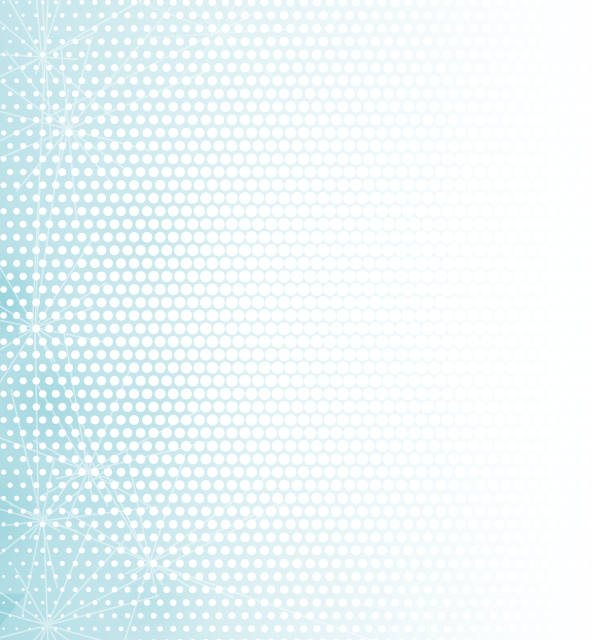
This background is drawn by a WebGL 1 fragment shader. Its source:

```glsl
precision highp float;
// Pale teal backdrop fading to white, with halftone dots and webs of fine lines.
uniform vec2 u_resolution;

float hash(vec2 p) {
    vec3 q = fract(vec3(p.xyx) * 0.1031);
    q += dot(q, q.yzx + 33.33);
    return fract((q.x + q.y) * q.z);
}

float glow(vec2 p, vec2 center, float radius) {
    vec2 d = (p - center) / radius;
    return exp(-dot(d, d));
}

// Coverage of a thin straight stroke from a to b.
float stroke(vec2 p, vec2 a, vec2 b) {
    vec2 ab = b - a;
    float t = clamp(dot(p - a, ab) / dot(ab, ab), 0.0, 1.0);
    float px = 1.0 / u_resolution.y;
    return 1.0 - smoothstep(0.0, 0.0008 + px, length(p - a - ab * t));
}

// Strokes crossing at a hub, with hashed directions and lengths.
float web(vec2 p, vec2 hub, float reach, float seed) {
    float light = 0.0;
    for (int i = 0; i < 7; i++) {
        float k = float(i);
        float angle = (k + hash(vec2(k, seed))) * 0.449;
        vec2 dir = vec2(cos(angle), sin(angle));
        float ahead = reach * (0.35 + 0.65 * hash(vec2(k + 9.0, seed)));
        float behind = reach * (0.1 + 0.6 * hash(vec2(k + 21.0, seed)));
        light = max(light, stroke(p, hub - dir * behind, hub + dir * ahead));
    }
    return light;
}

// White dots on staggered rows, swelling towards the focus.
float halftone(vec2 p) {
    float pitch = 0.02039;
    float row = floor((0.9963 - p.y) / pitch + 0.5);
    float shift = 0.0056 + 0.5 * pitch * mod(row, 2.0);
    float column = floor((p.x - shift) / pitch + 0.5);
    vec2 center = vec2(shift + column * pitch, 0.9963 - row * pitch);
    float away = distance(center, vec2(0.56, 0.531)) * 1.409;
    float radius = max(0.0018, 0.0102 - 0.0082 * away * away);
    float px = 0.7 / u_resolution.y;
    return 1.0 - smoothstep(radius - px, radius + px, distance(p, center));
}

void main() {
    vec2 p = gl_FragCoord.xy / u_resolution.y;
    float across = gl_FragCoord.x / u_resolution.x;

    // Teal wash, denser at the left and lower down
    float tint = 0.95 * pow(1.0 - across, 1.5) * mix(1.04, 0.8, p.y);
    tint += 0.38 * glow(p, vec2(0.0, 0.53), 0.055);
    tint += 0.28 * glow(p, vec2(0.08, 0.37), 0.065);
    tint += 0.14 * glow(p, vec2(0.235, 0.63), 0.08);
    tint += 0.16 * glow(p, vec2(0.24, 0.37), 0.08);
    tint += 0.12 * glow(p, vec2(0.18, 0.24), 0.09);
    tint += 0.18 * glow(p, vec2(0.24, 0.06), 0.06);
    tint += 0.2 * glow(p, vec2(0.0, 0.2), 0.06);

    // Darker wedge in the lower left corner
    float px = 1.0 / u_resolution.y;
    float wedge = smoothstep(-px, px, 0.072 - p.y)
                * smoothstep(-px, px, p.y - 0.022 - 1.25 * p.x);
    tint += 0.25 * wedge;
    vec3 color = mix(vec3(0.995, 0.998, 1.0), vec3(0.68, 0.86, 0.89), tint);

    // Webs gathered along the left side and the foot
    float lines = web(p, vec2(0.065, 0.911), 0.22, 1.0);
    lines = max(lines, web(p, vec2(0.107, 0.798), 0.25, 2.0));
    lines = max(lines, web(p, vec2(0.055, 0.488), 0.24, 3.0));
    lines = max(lines, web(p, vec2(0.137, 0.264), 0.26, 4.0));
    lines = max(lines, web(p, vec2(0.065, 0.186), 0.26, 5.0));
    lines = max(lines, web(p, vec2(0.234, 0.121), 0.26, 6.0));
    lines = max(lines, web(p, vec2(0.074, 0.023), 0.25, 7.0));
    lines = max(lines, 0.6 * web(p, vec2(0.345, 0.948), 0.24, 8.0));
    lines = max(lines, 0.6 * web(p, vec2(0.664, 0.036), 0.28, 9.0));

    // Long strokes joining the webs
    lines = max(lines, stroke(p, vec2(0.075, 1.0), vec2(0.05, 0.48)));
    lines = max(lines, stroke(p, vec2(0.066, 1.0), vec2(0.08, 0.77)));
    lines = max(lines, stroke(p, vec2(0.107, 0.86), vec2(0.055, 0.49)));
    lines = max(lines, stroke(p, vec2(0.055, 0.488), vec2(0.06, 0.19)));
    lines = max(lines, stroke(p, vec2(0.055, 0.488), vec2(0.234, 0.121)));
    lines = max(lines, stroke(p, vec2(0.0, 0.78), vec2(0.4, 0.98)));
    lines = max(lines, stroke(p, vec2(0.074, 0.023), vec2(0.5, 0.24)));
    lines = max(lines, stroke(p, vec2(0.234, 0.121), vec2(0.58, 0.0)));
    color = mix(color, vec3(1.0), 0.5 * lines);

    color = mix(color, vec3(0.996, 1.0, 1.0), halftone(p));
    gl_FragColor = vec4(color, 1.0);
}
```
